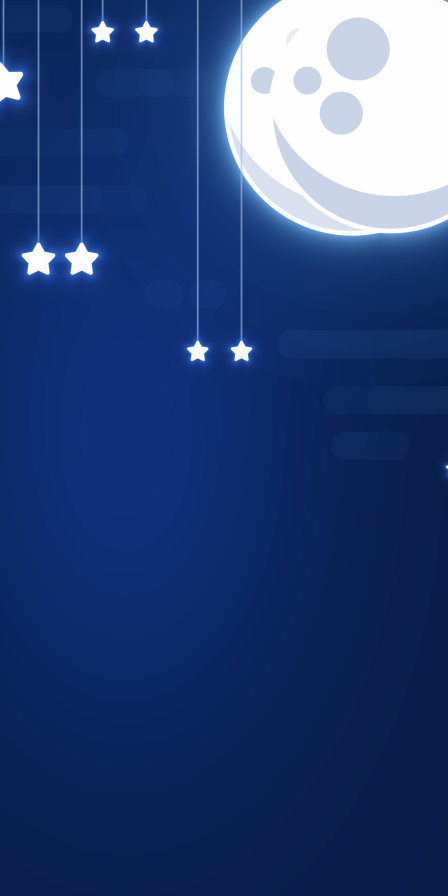
Give the GLSL for this background, as a Shadertoy shader.

```glsl
// Night sky with a cratered moon, faint pill clouds and stars hanging on strings.

// The canvas is GRID units wide; y runs downward from the top edge.
const float GRID = 384.0;
const float PI = 3.14159;

const vec3 NIGHT = vec3(0.035, 0.115, 0.285);
const vec3 ROYAL = vec3(0.06, 0.185, 0.49);
const vec3 HAZE = vec3(0.22, 0.42, 0.70);
const vec3 HALO = vec3(0.42, 0.66, 0.90);
const vec3 WHITE = vec3(0.995);
const vec3 SHADE = vec3(0.79, 0.83, 0.91);
const vec3 PALE_SHADE = vec3(0.86, 0.88, 0.94);

// Moon parts: centre x, centre y, radius
const vec3 REAR_DISC = vec3(302.0, 92.0, 110.0);
const vec3 FRONT_DISC = vec3(335.0, 95.0, 105.0);
const vec3 REAR_LIGHT = vec3(306.0, 58.0, 119.0);
const vec3 FRONT_LIGHT = vec3(338.0, 54.0, 114.0);

// Craters: centre x, centre y, radius
const vec3 CRATERS[3] = vec3[3](
    vec3(307.0, 42.0, 27.0), vec3(263.5, 69.0, 12.0), vec3(292.5, 97.0, 18.5));

// Clouds: left end, right end, height, opacity
const vec4 CLOUDS[12] = vec4[12](
    vec4(-20.0, 62.0, 16.0, 0.07), vec4(82.0, 186.0, 71.0, 0.07),
    vec4(118.0, 149.0, 71.0, 0.06), vec4(-20.0, 110.0, 122.0, 0.06),
    vec4(-20.0, 88.0, 171.0, 0.05), vec4(-20.0, 126.0, 171.0, 0.05),
    vec4(124.0, 157.0, 252.0, 0.09), vec4(162.0, 194.0, 252.0, 0.07),
    vec4(238.0, 410.0, 295.0, 0.11), vec4(277.0, 410.0, 343.0, 0.08),
    vec4(314.0, 410.0, 343.0, 0.06), vec4(284.0, 351.0, 382.0, 0.09));

// Stars: centre x, centre y, radius, tilt
const vec4 STARS[8] = vec4[8](
    vec4(3.0, 72.0, 19.0, 0.2), vec4(33.0, 223.0, 15.0, 0.0),
    vec4(70.0, 223.0, 15.0, 0.0), vec4(88.0, 28.0, 10.0, 0.0),
    vec4(125.5, 28.0, 10.0, 0.0), vec4(169.5, 301.5, 9.5, 0.0),
    vec4(207.0, 301.5, 9.5, 0.0), vec4(389.0, 402.0, 7.0, 0.0));

float cover(float d, float aa) {
    return 1.0 - smoothstep(-0.5 * aa, 0.5 * aa, d);
}

float discDistance(vec2 p, vec3 disc) {
    return length(p - disc.xy) - disc.z;
}

float pillDistance(vec2 p, float left, float right, float y, float r) {
    return length(p - vec2(clamp(p.x, left + r, right - r), y)) - r;
}

// Five-pointed star with softly rounded tips
float starDistance(vec2 p, float radius, float tilt) {
    float rounding = 0.12 * radius;
    float r = radius - rounding;
    float sector = 2.0 * PI / 5.0;
    float a = atan(p.x, -p.y) + tilt;
    a = abs(mod(a + 0.5 * sector, sector) - 0.5 * sector);
    vec2 q = length(p) * vec2(sin(a), cos(a));
    vec2 tip = vec2(0.0, r);
    vec2 notch = 0.53 * r * vec2(sin(0.5 * sector), cos(0.5 * sector));
    vec2 edge = notch - tip;
    vec2 v = q - tip;
    vec2 gap = v - edge * clamp(dot(v, edge) / dot(edge, edge), 0.0, 1.0);
    return length(gap) * sign(edge.y * v.x * -1.0 + edge.x * v.y) - rounding;
}

vec3 drawSky(vec2 p, float aa) {
    vec2 offset = (p - vec2(108.0, 385.0)) / vec2(165.0, 265.0);
    vec3 col = mix(NIGHT, ROYAL, exp(-dot(offset, offset)));
    col += vec3(0.01, 0.025, 0.05) * (1.0 - smoothstep(0.0, 420.0, p.y));
    // Stepped rings of moonlight
    for (int i = 0; i < 4; i++) {
        vec3 ring = vec3(309.0, 88.0, 148.0 + 32.0 * float(i));
        col = mix(col, vec3(0.08, 0.28, 0.62), 0.06 * cover(discDistance(p, ring), 2.0 * aa));
    }
    for (int i = 0; i < 12; i++) {
        vec4 c = CLOUDS[i];
        col = mix(col, HAZE, c.w * cover(pillDistance(p, c.x, c.y, c.z, 12.0), aa));
    }
    return col;
}

vec3 drawMoon(vec3 col, vec2 p, float aa) {
    float rear = discDistance(p, REAR_DISC);
    float front = discDistance(p, FRONT_DISC);
    float outside = max(min(rear, front), 0.0);
    col = mix(col, HALO, 0.75 * exp(-outside / 9.0) + 0.16 * exp(-outside / 30.0));

    // Rear disc: pale crescent and two craters hidden by the front disc
    float rearShade = cover(max(rear + 4.0, -discDistance(p, REAR_LIGHT)), aa);
    vec3 rearCol = mix(WHITE, PALE_SHADE, rearShade);
    rearCol = mix(rearCol, SHADE, cover(discDistance(p, vec3(226.5, 69.0, 11.5)), aa));
    rearCol = mix(rearCol, PALE_SHADE, 0.6 * cover(discDistance(p, vec3(257.0, 36.0, 12.0)), aa));
    col = mix(col, rearCol, cover(rear, aa));

    // Front disc: shaded crescent inside a white rim
    float frontShade = cover(max(front + 4.0, -discDistance(p, FRONT_LIGHT)), aa);
    col = mix(col, mix(WHITE, SHADE, frontShade), cover(front, aa));
    for (int i = 0; i < 3; i++)
        col = mix(col, SHADE, cover(discDistance(p, CRATERS[i]), aa));
    return col;
}

vec3 drawStar(vec3 col, vec2 p, vec4 star, float aa) {
    vec2 q = p - star.xy;
    float line = cover(abs(q.x) - 0.75, aa) * step(q.y, 0.0);
    col = mix(col, vec3(0.62, 0.73, 0.90), 0.65 * line);
    float d = starDistance(q, star.z, star.w);
    col = mix(col, vec3(0.25, 0.50, 0.95), 0.65 * exp(-max(d, 0.0) / (0.32 * star.z)));
    return mix(col, WHITE, cover(d, aa));
}

void mainImage(out vec4 fragColor, in vec2 fragCoord) {
    float unit = GRID / iResolution.x;
    vec2 p = vec2(fragCoord.x, iResolution.y - fragCoord.y) * unit;
    float aa = 1.5 * unit;
    vec3 col = drawMoon(drawSky(p, aa), p, aa);
    for (int i = 0; i < 8; i++)
        col = drawStar(col, p, STARS[i], aa);
    fragColor = vec4(col, 1.0);
}
```
